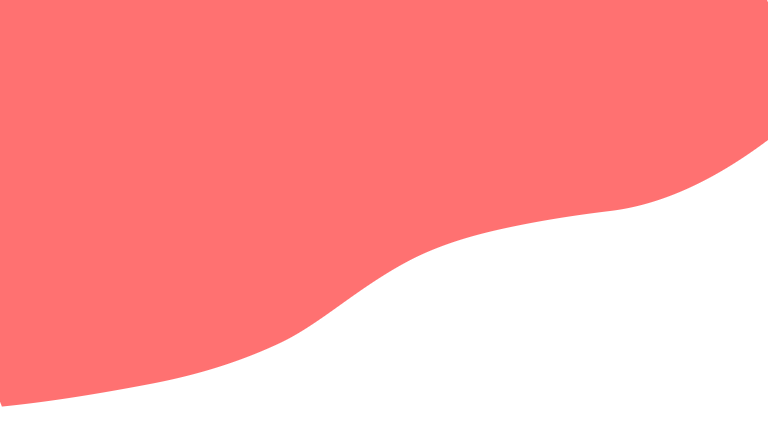
A WebGL 1 fragment shader for this background:

```glsl
precision highp float;
// A flat coral field above a white ground, parted by one rising wavy edge.
// The edge is a chain of cubic Hermite spans on a 16 by 9 canvas, smoothed
// over one pixel by its approximate distance.

uniform vec2 u_resolution;

// Cubic through two knots, each holding x, height and slope.
float span(float x, vec3 a, vec3 b) {
  float w = b.x - a.x;
  float t = (x - a.x) / w;
  float s = 1.0 - t;
  return s * s * ((1.0 + 2.0 * t) * a.y + t * w * a.z)
       + t * t * ((1.0 + 2.0 * s) * b.y - s * w * b.z);
}

// Height of the wave at x.
float waveHeight(float x) {
  vec3 start = vec3(0.04, 0.53, 0.10);
  vec3 foot = vec3(3.125, 1.0, 0.19);
  vec3 rise = vec3(5.833, 1.854, 0.47);
  vec3 steep = vec3(7.292, 2.792, 0.71);
  vec3 shoulder = vec3(8.854, 3.729, 0.44);
  vec3 shelf = vec3(10.833, 4.31, 0.20);
  vec3 level = vec3(12.708, 4.604, 0.12);
  vec3 finish = vec3(16.0, 6.083, 0.75);

  if (x < foot.x) return span(x, start, foot);
  if (x < rise.x) return span(x, foot, rise);
  if (x < steep.x) return span(x, rise, steep);
  if (x < shoulder.x) return span(x, steep, shoulder);
  if (x < shelf.x) return span(x, shoulder, shelf);
  if (x < level.x) return span(x, shelf, level);
  return span(x, level, finish);
}

void main() {
  vec2 p = gl_FragCoord.xy / u_resolution * vec2(16.0, 9.0);
  float pixel = 16.0 / u_resolution.x;

  // Signed distance to the wave, positive inside the coral field.
  float height = waveHeight(p.x);
  float slope = (waveHeight(p.x + 0.02) - waveHeight(p.x - 0.02)) / 0.04;
  float field = (p.y - height) / sqrt(1.0 + slope * slope);

  // Slightly tilted ends clip the lower left and upper right corners.
  vec2 tilt = normalize(vec2(1.0, 0.4));
  field = min(field, dot(p - vec2(0.0, 0.63), tilt));
  field = min(field, dot(vec2(16.0, 8.95) - p, tilt));

  float cover = clamp(field / pixel + 0.5, 0.0, 1.0);
  vec3 coral = vec3(1.0, 0.443, 0.443);
  gl_FragColor = vec4(mix(vec3(1.0), coral, cover), 1.0);
}
```
